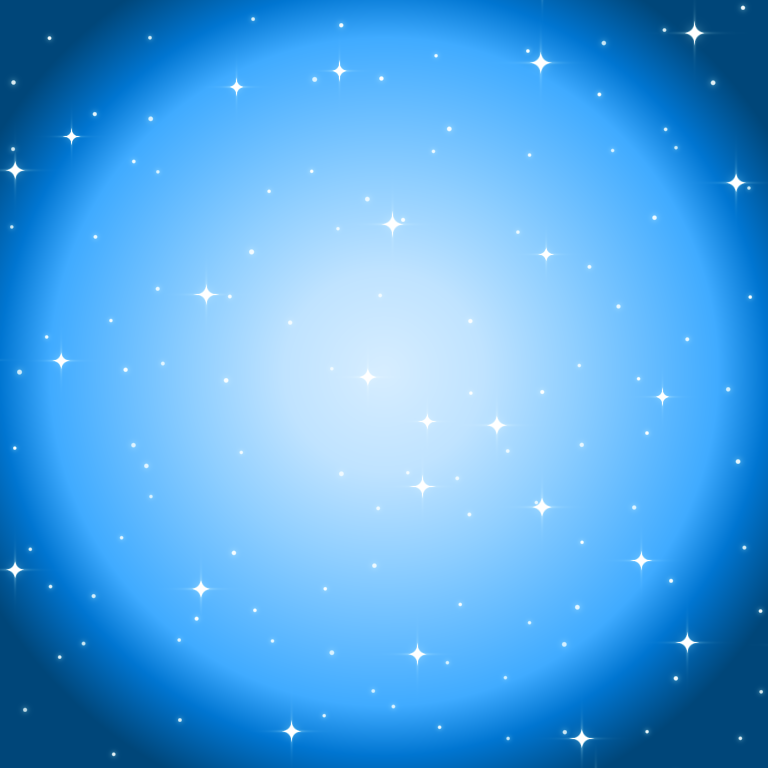
Write a Shadertoy shader that draws this background.

```glsl
// Bright blue radial glow with a dark rim, scattered with white dots and four-pointed sparkles.

#define GLOW_CENTER vec2(0.5, 0.516)
#define DISC_RADIUS 0.435
#define RIM_RADIUS 0.59
#define DOT_GRID 11.0
#define DOT_RADIUS 0.0029
#define DOT_DENSITY 0.92
#define SPARKLE_GRID 5.0
#define SPARKLE_SIZE 0.0175
#define SPARKLE_DENSITY 0.86
#define CENTRAL_SPARKLE vec2(0.479, 0.509)

const vec3 CORE_BLUE = vec3(0.84, 0.93, 1.00);
const vec3 PALE_BLUE = vec3(0.75, 0.89, 1.00);
const vec3 SOFT_BLUE = vec3(0.56, 0.81, 1.00);
const vec3 SKY_BLUE  = vec3(0.25, 0.67, 1.00);
const vec3 DEEP_BLUE = vec3(0.00, 0.46, 0.82);
const vec3 RIM_BLUE  = vec3(0.00, 0.275, 0.475);

// Integer hash: three random values in 0..1 for a cell
vec3 hash3(vec2 cell, uint seed) {
    uvec3 v = uvec3(ivec3(ivec2(cell) + 64, int(seed)));
    v = v * 1664525u + 1013904223u;
    v.x += v.y * v.z; v.y += v.z * v.x; v.z += v.x * v.y;
    v ^= v >> 16u;
    v.x += v.y * v.z; v.y += v.z * v.x; v.z += v.x * v.y;
    return vec3(v >> 8u) / 16777216.0;
}

// Linear ramp between a and b, clamped to 0..1
float ramp(float a, float b, float x) {
    return clamp((x - a) / (b - a), 0.0, 1.0);
}

// Radial gradient: pale core, blue disc, dark rim
vec3 background(vec2 p) {
    float r = length(p - GLOW_CENTER);
    vec3 color = mix(CORE_BLUE, PALE_BLUE, ramp(0.0, 0.13, r));
    color = mix(color, SOFT_BLUE, ramp(0.13, 0.25, r));
    color = mix(color, SKY_BLUE, ramp(0.25, DISC_RADIUS, r));
    color = mix(color, DEEP_BLUE, ramp(DISC_RADIUS, 0.5, r));
    return mix(color, RIM_BLUE, ramp(0.5, RIM_RADIUS, r));
}

// Round dot with a faint halo
float dotStar(vec2 d, float radius, float pixel) {
    float r = length(d);
    float core = 1.0 - smoothstep(radius - pixel, radius + pixel, r);
    float halo = 0.2 * exp(-r * r / (radius * radius * 4.0));
    return max(core, halo);
}

// Concave four-pointed star with long tapering rays and a soft halo
float sparkle(vec2 d, float size, float pixel) {
    vec2 a = abs(d);
    float reach = a.x + a.y + 2.0 * sqrt(a.x * a.y);
    float body = 1.0 - smoothstep(0.65, 1.15, reach / size);
    float core = 1.0 - smoothstep(-pixel, pixel, length(d) - size * 0.25);
    float width = size * 0.06 + pixel * 0.4;
    vec2 rays = exp(-a / (size * 0.6)) * exp(-a.yx * a.yx / (width * width));
    float halo = 0.2 * exp(-dot(d, d) / (size * size * 0.3));
    return max(max(body, core), 0.8 * max(rays.x, rays.y) + halo);
}

// Jittered grid of dots or sparkles; neighbours keep rays unclipped
float starLayer(vec2 p, float grid, float density, uint seed, bool large, float pixel) {
    vec2 home = floor(p * grid);
    float light = 0.0;
    for (int y = -1; y <= 1; y++)
    for (int x = -1; x <= 1; x++) {
        vec2 cell = home + vec2(x, y);
        vec3 place = hash3(cell, seed);
        vec3 look = hash3(cell, seed + 17u);
        if (place.z > density) continue;
        vec2 d = p - (cell + 0.08 + 0.84 * place.xy) / grid;
        float shape = large
            ? sparkle(d, SPARKLE_SIZE * mix(0.8, 1.15, look.x), pixel)
            : dotStar(d, DOT_RADIUS * mix(0.8, 1.2, look.x * look.x), pixel);
        light = max(light, shape * (large ? 1.0 : mix(0.8, 1.0, look.y)));
    }
    return light;
}

void mainImage(out vec4 fragColor, in vec2 fragCoord) {
    float side = min(iResolution.x, iResolution.y);
    float pixel = 1.0 / side;
    vec2 p = (fragCoord - 0.5 * iResolution.xy) / side + 0.5;

    vec3 color = background(p);
    float dots = starLayer(p, DOT_GRID, DOT_DENSITY, 3u, false, pixel);
    float sparkles = starLayer(p, SPARKLE_GRID, SPARKLE_DENSITY, 41u, true, pixel);
    float central = sparkle(p - CENTRAL_SPARKLE, SPARKLE_SIZE, pixel);
    float light = clamp(max(max(dots, sparkles), central), 0.0, 1.0);

    // Weak light stays slightly blue, strong light turns white
    vec3 opacity = vec3(light * mix(0.75, 1.0, light), light, light);
    fragColor = vec4(mix(color, vec3(1.0), opacity), 1.0);
}
```
